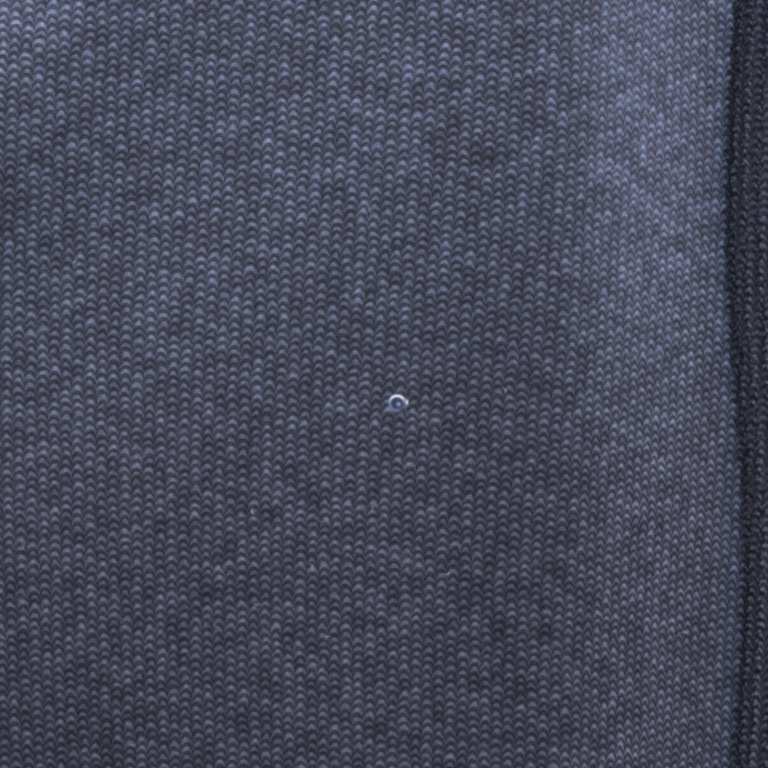
This texture is drawn by a WebGL 1 fragment shader. Its source:

```glsl
precision highp float;
uniform vec2 u_resolution;

#define WALES 66.0
#define COURSES 87.0
#define LOOP_BEND 2.2
#define STITCH_CONTRAST 0.58
#define FOLD_CONTRAST 0.56
#define FIBRE_SCALE 150.0
#define FIBRE_AMOUNT 0.27
#define SEAM_X 0.955
#define BEAD_POS vec2(0.517, 0.475)
#define BEAD_RADIUS 0.0095
#define CLOTH_TINT vec3(0.81, 0.835, 1.015)
#define BLUE_TINT vec3(0.73, 0.81, 1.04)

const float TAU = 6.28319;

float hash(vec2 p) {
  vec3 q = fract(p.xyx * vec3(0.1031, 0.1030, 0.0973));
  q += dot(q, q.yzx + 33.33);
  return fract((q.x + q.y) * q.z);
}

vec2 hash2(vec2 p) {
  return vec2(hash(p), hash(p + 57.3));
}

// Distance to the nearest scattered point
float cellular(vec2 p) {
  vec2 cell = floor(p), f = fract(p);
  float nearest = 2.0;
  for (int j = -1; j <= 1; j++) {
    for (int i = -1; i <= 1; i++) {
      vec2 o = vec2(float(i), float(j));
      nearest = min(nearest, length(o + hash2(cell + o) - f));
    }
  }
  return nearest;
}

float waves(vec2 p) {
  return (sin(p.x + 1.7 * sin(p.y * 0.8)) + sin(p.y * 1.3 + 1.4 * sin(p.x * 0.7 + 2.0))
    + 0.6 * sin(p.x * 1.9 - p.y * 2.3)) / 2.6;
}

float glow(vec2 p, vec2 center, vec2 size) {
  vec2 d = (p - center) / size;
  return exp(-dot(d, d));
}

// Soft light over the folds of the cloth
float foldLight(vec2 p) {
  float light = mix(0.275, 0.395, smoothstep(0.0, 1.0, p.y));
  light += 0.24 * glow(p, vec2(0.0, 1.02), vec2(0.10, 0.11));
  light += 0.17 * glow(p, vec2(0.84, p.y), vec2(0.09, 1.0)) * mix(0.40, 1.0, smoothstep(0.2, 0.9, p.y));
  float diagonal = (p.x - 0.1) * 0.78 - (p.y - 0.45) * 0.62;
  light += 0.05 * exp(-diagonal * diagonal / 0.018) * smoothstep(0.1, 0.6, p.y);
  light -= 0.045 * glow(p, vec2(0.68, 0.32), vec2(0.12, 0.35));
  light -= 0.05 * glow(p, vec2(0.0, 0.74), vec2(0.12, 0.10));
  light -= 0.04 * glow(p, vec2(0.03, 0.0), vec2(0.25, 0.22));
  return mix(0.355, light, FOLD_CONTRAST);
}

// Arched loops in staggered columns: x is height, y is a value per stitch
vec2 knit(vec2 p) {
  vec2 g = p * vec2(WALES, COURSES);
  g.x += 0.9 * sin(p.y * 3.0 + p.x * 2.0) + 6.0 * smoothstep(0.72, 1.0, p.x) - 2.0 * p.x * p.y;
  g.y += 1.6 * sin(p.x * 4.0 + 0.6) + 9.0 * p.x * p.x * p.x;
  g += 0.13 * vec2(waves(p * 90.0), waves(p * 107.0 + 3.0));
  float wale = floor(g.x);
  float x = fract(g.x) - 0.5;
  float phase = g.y + 0.5 * mod(wale, 2.0) + LOOP_BEND * x * x;
  float arch = smoothstep(0.08, 0.95, 0.5 + 0.5 * cos(TAU * phase));
  float body = 0.64 + 0.36 * cos(TAU * x);
  return vec2(arch * body, hash(vec2(wale, floor(phase + 0.5))));
}

// Sparse bright flecks of lint
float lint(vec2 p) {
  vec2 g = p * 13.0, cell = floor(g);
  vec2 d = fract(g) - 0.2 - 0.6 * hash2(cell);
  float angle = TAU * hash(cell + 9.1);
  d = mat2(cos(angle), -sin(angle), sin(angle), cos(angle)) * d;
  d.y += 8.0 * d.x * d.x;
  float strength = smoothstep(0.78, 1.0, hash(cell + 21.7));
  return strength * glow(d, vec2(0.0), vec2(0.055, 0.026));
}

void main() {
  vec2 uv = gl_FragCoord.xy / u_resolution;
  float fibre = cellular(uv * FIBRE_SCALE) - 0.45;
  float mottle = 0.05 * waves(uv * 75.0 + 5.0) - 0.16 * (cellular(uv * vec2(34.0, 44.0)) - 0.45);
  vec2 stitch = knit(uv);

  float light = foldLight(uv) * (1.0 + mottle);
  float relief = 0.80 + STITCH_CONTRAST * stitch.x;
  relief = mix(relief, 1.0, 0.35 * glow(uv, vec2(0.84, 0.85), vec2(0.10, 0.35)));
  float shade = light * relief * (0.88 + 0.24 * stitch.y) * (1.0 - FIBRE_AMOUNT * fibre);

  // Dark ribbed seam with a frayed edge
  float edge = SEAM_X - 0.011 * cos(6.8 * (uv.y - 0.74)) + 0.003 * waves(uv * 190.0) + 0.012 * fibre;
  float t = uv.x - edge;
  float rib = 0.5 + 0.5 * sin(t * 330.0 - 2.2);
  float seamShade = (0.205 + 0.085 * rib) * relief * (1.0 - 0.5 * fibre);
  seamShade *= 1.0 - 0.35 * glow(vec2(t, 0.0), vec2(0.008, 0.0), vec2(0.006, 1.0));
  shade = mix(shade, seamShade, smoothstep(-0.009, 0.006, t));

  float blueness = 0.45 * stitch.y * smoothstep(0.2, 0.9, uv.y);
  blueness += 0.7 * glow(vec2(t, 0.0), vec2(-0.006, 0.0), vec2(0.012, 1.0));
  vec3 color = shade * mix(CLOTH_TINT, BLUE_TINT, clamp(blueness, 0.0, 1.0));
  color = mix(color, vec3(0.62, 0.63, 0.66), 0.7 * lint(uv));

  // Small glossy curl, open at the lower right
  vec2 d = uv - BEAD_POS;
  float r = length(d), a = atan(d.y, d.x);
  float ring = exp(-pow((r - BEAD_RADIUS) / 0.0024, 2.0));
  ring *= 1.0 - 0.95 * glow(vec2(a, 0.0), vec2(-0.6, 0.0), vec2(0.65, 1.0));
  float gloss = smoothstep(-0.1, 1.0, d.y / BEAD_RADIUS);
  color = mix(color, vec3(0.20, 0.24, 0.36), 0.7 * smoothstep(0.011, 0.007, r));
  color = mix(color, mix(vec3(0.42, 0.48, 0.64), vec3(0.90, 0.93, 1.0), gloss), 0.9 * ring);
  color += 0.35 * glow(d, vec2(0.002, -0.001), vec2(0.003));
  color += 0.5 * glow(d, vec2(0.013, 0.001), vec2(0.0025, 0.004));

  gl_FragColor = vec4(color, 1.0);
}
```
